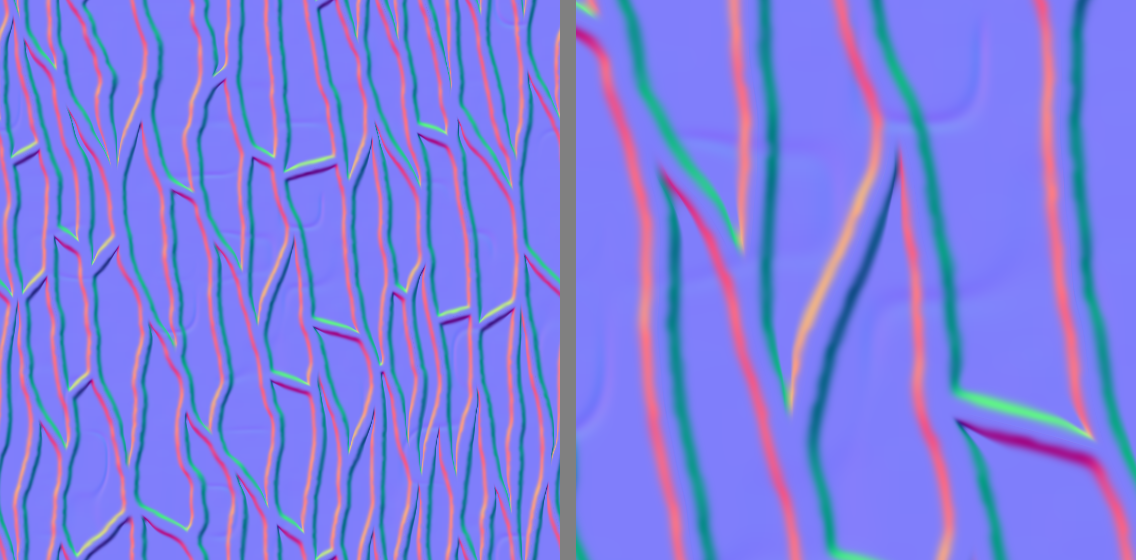
Left: the whole. Right: its middle third, enlarged.
Write a Shadertoy shader that draws this texture map.

```glsl
// Tileable normal map of tree bark: long, leaning plates split by narrow grooves.
// Plates are cells of a stretched, warped Voronoi grid; their steep rims carry the
// strong slopes, while faint creases and grain tilt the flat parts a little.

#define GRID vec2(12.0, 4.0)  // plate seeds across and up
#define STRETCH 5.0           // length of a plate relative to its width
#define LEAN 0.10             // sideways drift of the plates, to the left going up
#define GROOVE 0.0085         // least distance from groove centre to rim
#define GROOVE_VARY 0.0045    // extra groove width in places
#define RIM 0.0043            // softness of the rim slope
#define ROUNDING 260.0        // lower values round the plate tips more
#define RIM_STRENGTH 0.97
#define BUMP 0.0007           // strength of creases and grain
#define CROWDING 0.032        // plates are denser towards the right

const vec3 FLAT_COLOR = vec3(0.50, 0.495, 0.985);
const float TAU = 6.2831853;

vec2 hash2(vec2 cell) {
    vec3 h = fract((cell.xyx + 17.0) * vec3(0.1031, 0.1030, 0.0973));
    h += dot(h, h.yzx + 33.33);
    return fract((h.xx + h.yz) * h.zy);
}

// Value noise that repeats over the unit square
float noise(vec2 p, vec2 freq) {
    p *= freq;
    vec2 i = floor(p), f = p - i;
    f = f * f * f * (f * (f * 6.0 - 15.0) + 10.0);
    vec2 lo = mod(i, freq), hi = mod(i + 1.0, freq);
    vec2 salt = freq * 3.0;
    float bottom = mix(hash2(lo + salt).x, hash2(vec2(hi.x, lo.y) + salt).x, f.x);
    float top = mix(hash2(vec2(lo.x, hi.y) + salt).x, hash2(hi + salt).x, f.x);
    return mix(bottom, top, f.y);
}

// Bends the plates sideways, from broad sweeps to small kinks
vec2 warp(vec2 p) {
    float shift = CROWDING * sin(TAU * (p.x - 0.85));
    shift += 0.060 * (noise(p, vec2(3.0, 3.0)) - 0.5);
    shift += 0.026 * (noise(p, vec2(8.0, 9.0)) - 0.5);
    shift += 0.006 * (noise(p, vec2(20.0, 28.0)) - 0.5);
    return p + vec2(shift, 0.0);
}

// Seed of a grid cell, with every second row staggered
vec2 seed(vec2 cell) {
    vec2 jitter = 0.5 + 0.85 * (hash2(mod(cell, GRID)) - 0.5);
    return (cell + jitter + vec2(0.5 * mod(cell.y, 2.0), 0.0)) / GRID;
}

// Leaning, stretched space in which the cells are measured
vec2 toMetric(vec2 v) {
    return vec2(v.x + LEAN * v.y, v.y / STRETCH);
}

// Rounded distance from a point to the centre line of the nearest groove
float grooveDistance(vec2 p) {
    p = warp(p);
    vec2 home = floor(p * GRID), nearCell = home, nearest = vec2(0.0);
    float best = 1e5;
    for (int y = -2; y <= 2; y++)
    for (int x = -2; x <= 1; x++) {
        vec2 cell = home + vec2(x, y);
        vec2 r = toMetric(seed(cell) - p);
        float d = dot(r, r);
        if (d < best) { best = d; nearest = r; nearCell = cell; }
    }
    float sum = 1e-30;
    for (int y = -3; y <= 3; y++)
    for (int x = -2; x <= 2; x++) {
        if (x == 0 && y == 0) continue;
        vec2 r = toMetric(seed(nearCell + vec2(x, y)) - p);
        vec2 n = normalize(r - nearest);
        float slope = length(vec2(n.x, LEAN * n.x + n.y / STRETCH));
        sum += exp(-ROUNDING * dot(0.5 * (r + nearest), n) / slope);
    }
    return -log(sum) / ROUNDING;
}

// Height of thin curved creases plus fine grain
float wrinkles(vec2 p) {
    float line = (noise(p, vec2(13.0, 11.0)) - 0.5) * 13.0;
    float patchy = smoothstep(0.35, 0.75, noise(p, vec2(9.0, 10.0)));
    return exp(-line * line) * patchy + 0.35 * noise(p, vec2(38.0, 34.0));
}

vec2 surface(vec2 p) {
    return vec2(grooveDistance(p), wrinkles(p));
}

void mainImage(out vec4 fragColor, in vec2 fragCoord) {
    vec2 p = fragCoord / iResolution.xy;

    // Slopes by finite differences
    float e = 0.0015;
    vec2 here = surface(p);
    vec2 dx = (surface(p + vec2(e, 0.0)) - here) / e;
    vec2 dy = (surface(p + vec2(0.0, e)) - here) / e;
    vec2 inward = vec2(dx.x, dy.x);
    float steep = max(length(inward), 0.5);

    // Rim band, slightly beaded along its length
    float bead = noise(p, vec2(80.0, 116.0));
    float rimAt = GROOVE + GROOVE_VARY * smoothstep(0.4, 0.9, noise(p, vec2(6.0, 5.0)));
    float offset = (here.x / steep - rimAt + 0.0012 * (bead - 0.5)) / RIM;
    float rim = RIM_STRENGTH * exp(-offset * offset) * (0.82 + 0.18 * bead);

    // Red faces right, green faces down
    vec2 outward = -inward / steep;
    vec3 rimColor = 0.5 + 0.5 * vec3(outward.x, -outward.y, 0.02);
    vec2 tilt = clamp(-BUMP * vec2(dx.y, dy.y), -0.3, 0.3);
    vec3 plain = FLAT_COLOR + vec3(0.5 * tilt.x, -0.5 * tilt.y, -0.3 * dot(tilt, tilt));
    fragColor = vec4(mix(plain, rimColor, rim), 1.0);
}
```
